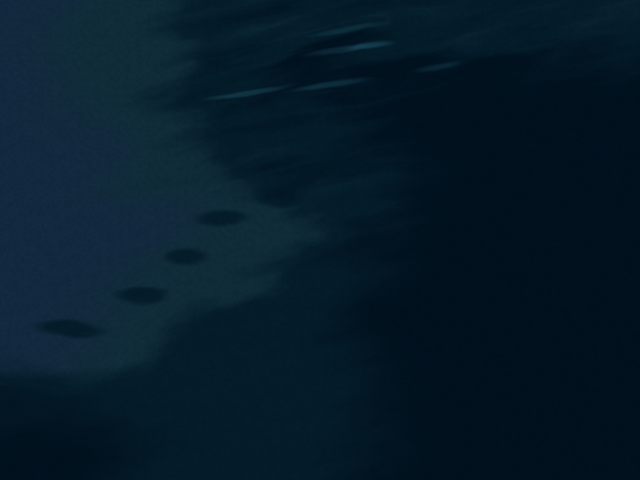
This texture is drawn by a Shadertoy shader. Its source:

```glsl
const vec3 DEEP = vec3(0.003, 0.066, 0.118);
const vec3 MID = vec3(0.018, 0.112, 0.164);
const vec3 TEAL = vec3(0.062, 0.170, 0.222);
const vec3 NAVY = vec3(0.072, 0.158, 0.245);
const vec3 GLINT = vec3(0.06, 0.13, 0.14);
const float SLOPE = 0.22;          // upward tilt of the ripples
const float RIPPLE_GAIN = 0.75;
const float GRAIN_SCALE = 190.0;
const float GRAIN_GAIN = 0.010;
const int BLOTS = 5;
const int GLINTS = 6;

float hash(vec2 p) {
    return fract(sin(dot(p, vec2(127.1, 311.7))) * 43758.5453);
}

float noise(vec2 p) {
    vec2 i = floor(p), f = fract(p);
    f = f * f * (3.0 - 2.0 * f);
    return mix(mix(hash(i), hash(i + vec2(1, 0)), f.x),
               mix(hash(i + vec2(0, 1)), hash(i + vec2(1, 1)), f.x), f.y);
}

float fbm(vec2 p) {
    float sum = 0.0, amp = 0.5;
    for (int i = 0; i < 5; i++) {
        sum += amp * noise(p);
        p = mat2(1.9, 0.35, -0.35, 1.9) * p + 7.3;
        amp *= 0.5;
    }
    return sum;
}

float bump(vec2 p, vec2 centre, vec2 radius) {
    vec2 d = (p - centre) / radius;
    return exp(-dot(d, d));
}

// Soft-edged horizontal lens, ragged through the warped input
float lens(vec2 p, vec2 centre, vec2 radius) {
    return 1.0 - smoothstep(0.35, 1.3, length((p - centre) / radius));
}

// Broad light and shade: 0 is deep water, 1 the reflected sky
float skyLevel(vec2 p) {
    float edge = 0.40 + 0.27 * exp(-pow((p.y - 0.52) / 0.15, 2.0))
               - 0.12 * smoothstep(0.32, 0.15, p.y);
    float body = 1.0 - smoothstep(-0.16, 0.13, p.x - edge);
    body *= smoothstep(0.10, 0.27, p.y);
    float haze = 0.42 * (1.0 - smoothstep(0.55, 0.98, p.x));
    float top = 0.42 * smoothstep(0.76, 1.0, p.y);
    float level = max(body, max(haze, top));
    level *= 1.0 - 0.95 * bump(p, vec2(0.04, 0.03), vec2(0.27, 0.15));
    return level * (1.0 - 0.4 * bump(p, vec2(0.62, 0.77), vec2(0.24, 0.10)));
}

void mainImage(out vec4 fragColor, in vec2 fragCoord) {
    vec2 p = fragCoord / iResolution.y;
    vec2 tilted = vec2(p.x, p.y - SLOPE * p.x);

    // Ragged, mostly horizontal displacement
    vec2 warp = vec2(fbm(tilted * vec2(5.0, 11.0)),
                     fbm(tilted * vec2(4.0, 9.0) + 31.0)) - 0.48;
    vec2 q = p + warp * vec2(0.26, 0.10);
    float level = skyLevel(q);

    // Ripples, strongest along the upper middle
    vec2 flow = tilted + warp * vec2(0.12, 0.05);
    float ripple = fbm(flow * vec2(6.0, 27.0) + 4.0) - 0.48;
    float crest = 1.0 - abs(2.0 * noise(flow * vec2(7.0, 30.0) + 12.0) - 1.0);
    float rough = bump(p, vec2(0.66, 0.90), vec2(0.42, 0.22))
                + 0.55 * bump(p, vec2(1.2, 0.98), vec2(0.35, 0.16))
                + 0.50 * bump(p, vec2(0.60, 0.60), vec2(0.25, 0.14));
    level += RIPPLE_GAIN * ripple * (0.10 + 0.30 * level + rough);
    level += 0.16 * rough * (pow(crest, 4.0) - 0.25);

    // Dark hollows strung along the rising rim of the light
    vec2 ragged = p + warp * vec2(0.05, 0.035);
    for (int i = 0; i < BLOTS; i++) {
        float k = float(i);
        vec2 centre = mix(vec2(0.18, 0.31), vec2(0.58, 0.61), k / float(BLOTS - 1));
        centre += (vec2(hash(vec2(k, 3.0)), hash(vec2(k, 8.0))) - 0.5) * vec2(0.08, 0.05);
        vec2 radius = vec2(0.055 + 0.035 * hash(vec2(k, 5.0)), 0.021);
        level *= 1.0 - 0.6 * lens(ragged, centre, radius);
    }
    level = clamp(level, 0.0, 1.0);

    // Water colours, bluer towards the left
    float blue = 1.0 - smoothstep(0.08, 0.34, q.x + 0.12 * sin(q.y * 9.0));
    vec3 sky = mix(TEAL, NAVY, blue);
    vec3 color = mix(DEEP, MID, smoothstep(0.0, 0.45, level));
    color = mix(color, sky, smoothstep(0.40, 0.95, level));

    // Thin glints near the top
    for (int i = 0; i < GLINTS; i++) {
        float k = float(i);
        vec2 centre = vec2(0.50 + 0.42 * hash(vec2(k, 21.0)), 0.80 + 0.18 * hash(vec2(k, 27.0)));
        vec2 radius = vec2(0.04 + 0.05 * hash(vec2(k, 33.0)), 0.007);
        vec2 local = ragged - centre;
        local.y -= 0.15 * local.x;
        color += GLINT * (0.35 + 0.5 * hash(vec2(k, 39.0))) * lens(local, vec2(0.0), radius);
    }

    // Soft fine grain
    color += GRAIN_GAIN * (noise(p * GRAIN_SCALE) - 0.5) * (0.5 + level);
    fragColor = vec4(max(color, 0.0), 1.0);
}
```
